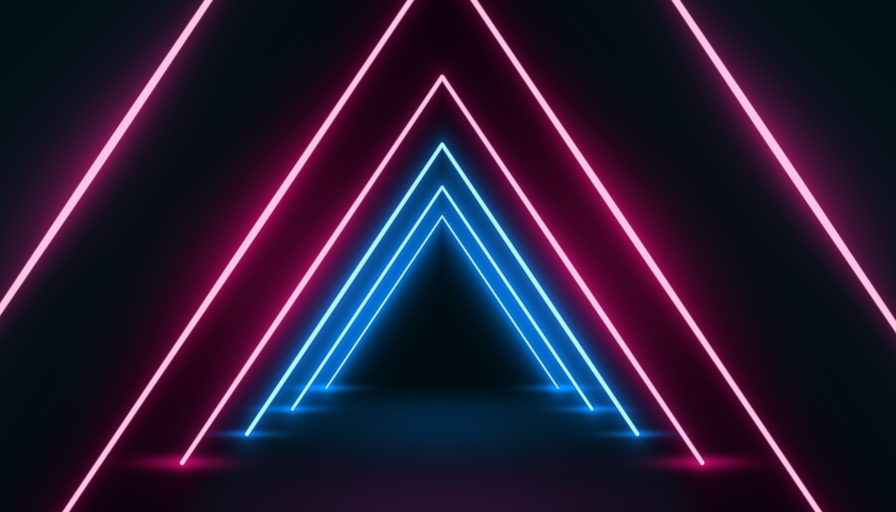
Write a WebGL 1 fragment shader that draws this background.

```glsl
precision highp float;
// Neon triangle tunnel: pink outer frames, cyan inner frames and a softly lit floor.

uniform vec2 u_resolution;

#define FRAMES 6
#define CENTER_X 0.4935
#define HORIZON 0.25
#define SLOPE 0.674
#define PINK_GLOW vec3(0.60, 0.02, 0.29)
#define PINK_CORE vec3(1.00, 0.76, 0.91)
#define BLUE_GLOW vec3(0.00, 0.29, 0.56)
#define CYAN_CORE vec3(0.68, 0.97, 1.00)
#define NIGHT vec3(0.004, 0.065, 0.092)
#define PLUM vec3(0.030, 0.004, 0.050)

float segmentDistance(vec2 p, vec2 a, vec2 b) {
    vec2 ap = p - a, ab = b - a;
    return length(ap - ab * clamp(dot(ap, ab) / dot(ab, ab), 0.0, 1.0));
}

// Soft elliptical spot of light
float pool(vec2 p, vec2 center, vec2 radius) {
    vec2 q = (p - center) / radius;
    return exp(-dot(q, q));
}

// Frames recede towards the horizon; index 0 is the farthest
float apexHeight(float i) {
    return HORIZON + 1.0 / (3.05 - 0.4473 * i - 0.0045 * i * i);
}

// The two nearest frames stand below the lower edge
float footHeight(float i) {
    return i > 3.5 ? -0.5 : 0.242 - 0.0375 * i - 0.0037 * i * i;
}

// Dark walls, plum between the frames, and the floor
vec3 backdrop(vec2 p, float level) {
    float plum = smoothstep(0.68, 0.80, level) * (1.0 - smoothstep(1.05, 1.35, level));
    vec3 color = mix(NIGHT, PLUM, plum);
    color *= mix(0.65, 1.0, smoothstep(1.2, 1.8, level));
    float ground = 1.0 - smoothstep(0.20, 0.27, p.y);
    color += vec3(0.0, 0.11, 0.20) * ground * pool(p, vec2(0.0, 0.175), vec2(0.26, 0.075));
    color += vec3(0.15, 0.02, 0.12) * ground * pool(p, vec2(0.0, 0.0), vec2(0.44, 0.10));
    return color;
}

void main() {
    vec2 p = (gl_FragCoord.xy - vec2(CENTER_X * u_resolution.x, 0.0)) / u_resolution.y;
    p.x = abs(p.x);
    float pixel = 1.0 / u_resolution.y;
    float level = p.y + p.x / SLOPE;
    vec3 color = backdrop(p, level);
    vec3 tubes = vec3(0.0);
    float cover = 0.0;

    for (int n = 0; n < FRAMES; n++) {
        float i = float(n);
        float pink = step(2.5, i);
        float top = apexHeight(i);
        float base = footHeight(i);
        vec2 foot = vec2(SLOPE * (top - base), base);
        float d = segmentDistance(p, vec2(0.0, top), foot);
        vec3 glowColor = mix(BLUE_GLOW, PINK_GLOW, pink);
        vec3 coreColor = mix(CYAN_CORE, PINK_CORE, pink);

        // Each tube is brightest around one height
        float hotHeight = max(0.40, 0.09 + 0.12 * i);
        float offset = (p.y - hotHeight) / mix(0.32, 0.22, pink);
        float heat = exp(-offset * offset);

        // Wide haze, broader outside the pink frames, then a tight halo
        float outside = smoothstep(-0.1, 0.1, level - top);
        float reach = mix(0.026, mix(0.036, 0.058, outside), pink);
        color += glowColor * exp(-d / reach) * (0.22 + 0.70 * heat);
        color += glowColor * exp(-d / 0.010) * 0.55;

        // Reflection where the tube meets the floor
        vec2 spread = mix(vec2(0.060, 0.007), vec2(0.085, 0.014), pink);
        color += glowColor * 0.75 * pool(p, foot, spread);

        // Bright tube
        float halfWidth = (0.0028 + 0.0012 * i) * (0.85 + 0.25 * heat);
        float soft = pixel + 0.0012;
        float tube = 1.0 - smoothstep(halfWidth - soft, halfWidth + soft, d);
        tubes = mix(tubes, coreColor, tube);
        cover = max(cover, tube);
    }

    color = mix(color, tubes, cover);
    gl_FragColor = vec4(clamp(color, 0.0, 1.0), 1.0);
}
```
